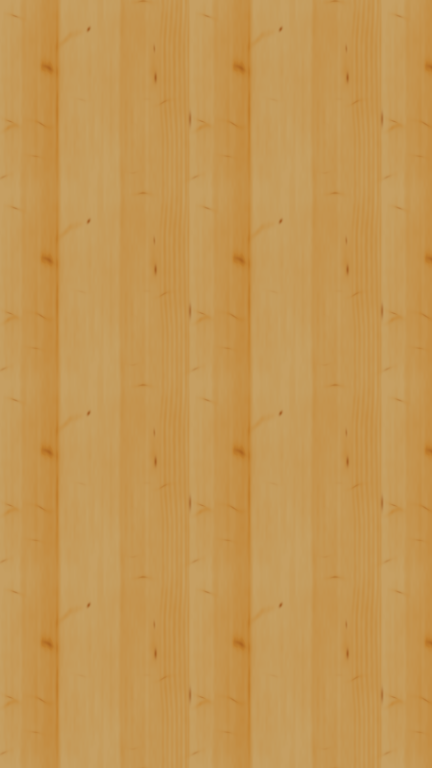
Write a Shadertoy shader that draws this texture.

```glsl
float hash(vec2 p) {
    return fract(sin(dot(p, vec2(127.1, 311.7))) * 43758.5453);
}

// Value noise that wraps after one tile; cells = noise cells per tile
float noise(vec2 p, vec2 cells) {
    p *= cells;
    vec2 i = floor(p), f = fract(p);
    f = f * f * (3.0 - 2.0 * f);
    vec2 a = mod(i, cells), b = mod(i + 1.0, cells);
    return mix(mix(hash(a), hash(vec2(b.x, a.y)), f.x),
               mix(hash(vec2(a.x, b.y)), hash(b), f.x), f.y);
}

// Soft slanted blot, wrapped around the tile
float blot(vec2 p, vec2 center, vec2 size, float slant) {
    vec2 d = fract(p - center + 0.5) - 0.5;
    d.y += slant * d.x;
    d /= size;
    return exp(-dot(d, d));
}

float seam(float x, float at, float width) {
    float d = (fract(x - at + 0.5) - 0.5) / width;
    return exp(-d * d);
}

void mainImage(out vec4 fragColor, in vec2 fragCoord) {
    // Four square tiles down the height, y pointing down
    vec2 p = vec2(fragCoord.x, iResolution.y - fragCoord.y) / iResolution.y * 4.0;
    float cloud = noise(p, vec2(7.0, 5.0));
    float ripple = noise(p, vec2(16.0, 9.0));
    float x = fract(p.x + 0.012);

    // Boards: light to amber, pale, then medium
    float tone = 0.24 + 0.22 * smoothstep(0.11, 0.135, x) + 0.26 * smoothstep(0.17, 0.3, x);
    tone = mix(tone, 0.15, smoothstep(0.305, 0.335, x));
    tone = mix(tone, 0.46, smoothstep(0.635, 0.65, x));
    tone = mix(tone, 0.36, smoothstep(0.69, 0.76, x) * smoothstep(0.84, 0.78, x));
    tone = mix(tone, 0.24, smoothstep(0.99, 1.0, x));

    // Cloudy figure and long fibres
    tone += 0.24 * (cloud - 0.5) + 0.12 * (ripple - 0.5);
    tone += 0.22 * (noise(p, vec2(64.0, 3.0)) - 0.5);
    tone += 0.16 * (noise(p, vec2(31.0, 2.0)) - 0.5);
    tone += 0.12 * (noise(p, vec2(90.0, 24.0)) - 0.5);

    // Wavy growth lines on the right side of the medium board
    float lines = sin(6.2832 * (x * 44.0 + 1.6 * noise(p, vec2(6.0, 4.0))));
    tone += 0.12 * lines * smoothstep(0.82, 0.87, x) * smoothstep(1.0, 0.98, x);

    // Seams between boards
    tone += 0.3 * seam(x, 0.31, 0.008) * (0.5 + ripple);
    tone += 0.12 * seam(x, 0.64, 0.008);
    tone += 0.38 * seam(x, 0.995, 0.006) * (0.4 + cloud);

    // Broad stains, broken up by the ripple
    vec2 q = p + 0.035 * (vec2(cloud, ripple) - 0.5);
    float stain = 0.8 * blot(q, vec2(0.25, 0.345), vec2(0.045, 0.03), -0.3);
    stain += 0.45 * blot(q, vec2(0.36, 0.2), vec2(0.05, 0.018), 0.8);
    stain += 0.4 * blot(q, vec2(0.81, 0.36), vec2(0.022, 0.08), 0.0);
    stain += 0.5 * blot(q, vec2(0.05, 0.675), vec2(0.045, 0.014), 0.2);
    tone += stain * (0.6 + 0.8 * noise(p, vec2(50.0, 30.0)));

    // Faint cross-grain smudges with a finer dark core
    float fleck = 0.0;
    for (float i = 0.0; i < 12.0; i++) {
        vec2 center = vec2(hash(vec2(i, 3.0)), hash(vec2(i, 8.0)));
        float strength = hash(vec2(i, 5.0));
        float slant = hash(vec2(i, 9.0)) - 0.5;
        tone += 0.28 * strength * blot(q, center, vec2(0.05, 0.012), slant);
        fleck += 0.3 * strength * blot(q, center, vec2(0.018, 0.005), slant);
    }

    // Small knots and upright cracks
    fleck += 0.75 * blot(p, vec2(0.462, 0.152), vec2(0.009, 0.011), 0.6);
    fleck += 0.7 * blot(q, vec2(0.818, 0.4), vec2(0.007, 0.024), 0.0);
    fleck += 0.4 * blot(q, vec2(0.815, 0.24), vec2(0.006, 0.02), 0.0);
    fleck += 0.55 * blot(p, vec2(0.99, 0.62), vec2(0.007, 0.035), 0.0);
    fleck += 0.3 * blot(q, vec2(0.26, 0.35), vec2(0.03, 0.009), -0.4);

    vec3 paleWood = vec3(0.775, 0.625, 0.385);
    vec3 amberWood = vec3(0.76, 0.525, 0.215);
    vec3 knotBrown = vec3(0.6, 0.31, 0.08);
    vec3 color = mix(paleWood, amberWood, clamp(tone, 0.0, 1.15));
    color = mix(color, knotBrown, clamp(fleck + 0.5 * max(tone - 1.0, 0.0), 0.0, 0.85));
    fragColor = vec4(color, 1.0);
}
```
